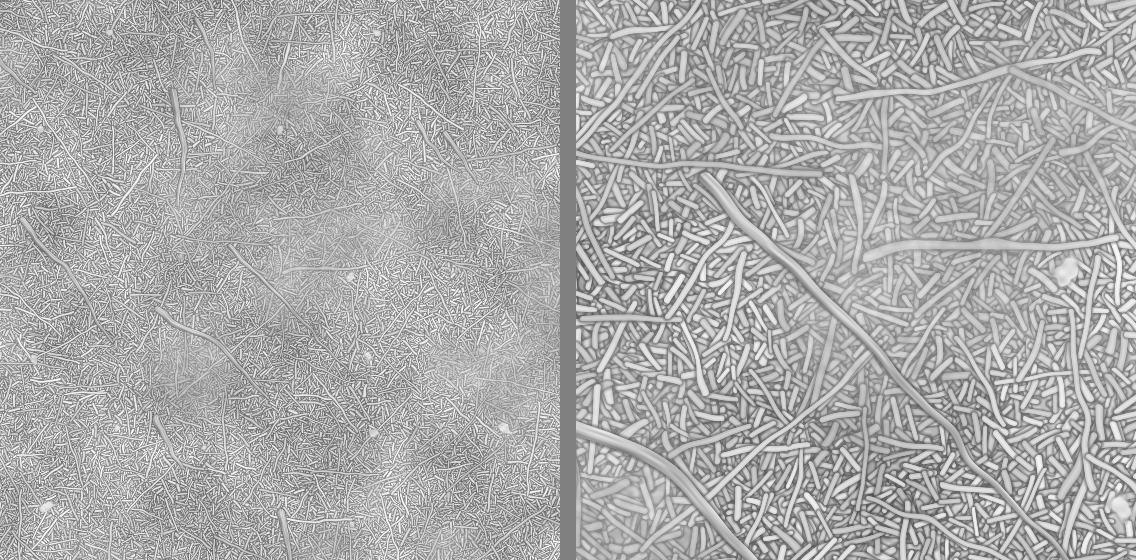
Left: the whole. Right: its middle third, enlarged.
A WebGL 2 fragment shader for this texture:

```glsl
#version 300 es
precision highp float;

uniform vec2 u_resolution;
out vec4 fragColor;

float hash(vec2 p) {
    return fract(sin(dot(p, vec2(127.1, 311.7))) * 43758.5453);
}

float noise(vec2 p) {
    vec2 cell = floor(p), f = fract(p);
    f = f * f * (3.0 - 2.0 * f);
    return mix(mix(hash(cell), hash(cell + vec2(1, 0)), f.x),
               mix(hash(cell + vec2(0, 1)), hash(cell + vec2(1, 1)), f.x), f.y);
}

float fbm(vec2 p) {
    return 0.55 * noise(p) + 0.3 * noise(p * 2.1 + 7.3) + 0.15 * noise(p * 4.3 + 2.9);
}

vec2 drift(vec2 p) {
    return vec2(noise(p), noise(p + 41.0)) - 0.5;
}

mat2 rotation(float a) {
    return mat2(cos(a), sin(a), -sin(a), cos(a));
}

// Pale strand with a dark rim, painted over the tone below it
float paintStrand(float tone, float dist, float halfWidth, float core, float pixel) {
    float rim = 1.0 - smoothstep(halfWidth, halfWidth * 1.2 + 0.0019, dist);
    tone = mix(tone, 0.34, 0.7 * rim);
    float body = 1.0 - smoothstep(halfWidth - 0.5 * pixel, halfWidth + 0.5 * pixel, dist);
    return mix(tone, core - 0.08 * smoothstep(0.0, halfWidth, dist), body);
}

// One scattered strand per grid cell
float strandLayer(float tone, vec2 p, float cells, float halfWidth, float share, float seed, float pixel) {
    vec2 bent = p + 0.014 * drift(p * 13.0 + seed) + 0.005 * drift(p * 55.0 + seed * 2.0);
    vec2 q = rotation(seed * 1.7) * bent * cells + seed * 3.1;
    vec2 home = floor(q);
    for (int y = -1; y <= 1; y++) {
        for (int x = -1; x <= 1; x++) {
            vec2 cell = home + vec2(x, y);
            vec2 key = cell + seed * 17.3;
            if (hash(key + 9.4) > share) continue;
            vec2 centre = cell + vec2(hash(key), hash(key + 3.7));
            vec2 local = rotation(6.2832 * hash(key + 5.1)) * (q - centre);
            float reach = mix(0.4, 0.92, hash(key + 6.6));
            local.x -= clamp(local.x, -reach, reach);
            float width = halfWidth * mix(0.8, 1.25, hash(key + 8.2));
            tone = paintStrand(tone, length(local) / cells, width, mix(0.77, 0.92, hash(key + 2.3)), pixel);
        }
    }
    return tone;
}

// Flat pale chips, a few per canvas
float paintChips(float tone, vec2 p) {
    vec2 q = p * 7.0;
    vec2 cell = floor(q);
    if (hash(cell + 31.0) > 0.4) return tone;
    vec2 centre = cell + 0.3 + 0.4 * vec2(hash(cell + 12.0), hash(cell + 15.0));
    vec2 local = rotation(6.2832 * hash(cell + 18.0)) * (q - centre) / 7.0;
    float dist = length(local * vec2(1.0, 1.4)) + 0.016 * (fbm(p * 80.0) - 0.5);
    float radius = mix(0.005, 0.014, hash(cell + 21.0));
    tone = mix(tone, 0.55, 0.5 * (1.0 - smoothstep(radius, radius + 0.004, dist)));
    float chip = 0.74 + 0.14 * noise(p * 220.0);
    return mix(tone, chip, 1.0 - smoothstep(radius - 0.002, radius + 0.001, dist));
}

// Long bent twigs, lit along one side
float paintTwigs(float tone, vec2 p, float pixel) {
    for (int i = 0; i < 10; i++) {
        vec2 key = vec2(i, 4.0);
        vec2 centre = vec2(hash(key), hash(key + 11.0));
        float angle = 1.15 + 0.9 * (hash(key + 23.0) - 0.5);
        vec2 local = rotation(angle) * (p - centre);
        float reach = mix(0.05, 0.19, pow(hash(key + 37.0), 2.0));
        local.y += 0.03 * (noise(vec2(local.x * 9.0, float(i) * 5.0)) - 0.5);
        local.y += 0.006 * (noise(vec2(local.x * 45.0, float(i) * 3.0)) - 0.5);
        float along = clamp(local.x, -reach, reach);
        float halfWidth = mix(0.002, 0.0046, hash(key + 43.0)) * (1.0 - 0.5 * along / reach);
        float dist = length(vec2(local.x - along, local.y));
        float side = clamp(local.y / halfWidth, -1.0, 1.0);
        float grain = noise(vec2(local.x * 60.0, local.y * 600.0)) - 0.5;
        tone = paintStrand(tone, dist, halfWidth, 0.74 + 0.14 * side + 0.25 * grain, pixel);
    }
    return tone;
}

void main() {
    vec2 p = gl_FragCoord.xy / u_resolution.y;
    float pixel = 1.0 / u_resolution.y;

    // Short litter, then longer stalks
    float tone = 0.6 + 0.25 * noise(p * 260.0);
    for (int i = 0; i < 5; i++) {
        tone = strandLayer(tone, p, 66.0 + 5.0 * float(i), 0.0015, 0.85, float(i) + 1.0, pixel);
    }
    tone = strandLayer(tone, p, 25.0, 0.0015, 0.75, 7.0, pixel);
    tone = strandLayer(tone, p, 9.0, 0.0016, 0.65, 8.0, pixel);

    // Worn, dusty patches with weaker contrast
    float wear = smoothstep(0.45, 0.8, fbm(p * 6.0 + 3.0));
    float dust = 0.52 + 0.32 * fbm(p * 170.0);
    tone = mix(tone, dust, 0.5 * wear);

    tone = paintChips(tone, p);
    tone = paintTwigs(tone, p, pixel);

    // Overall lift with broad light and dark areas
    tone += 0.04 + 0.2 * (fbm(p * 10.0 + 19.0) - 0.5);
    fragColor = vec4(vec3(clamp(tone, 0.0, 1.0)), 1.0);
}
```
